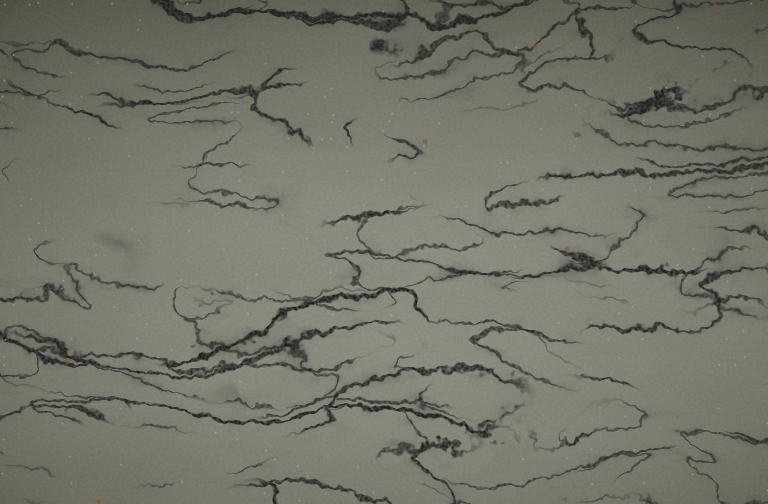
A Shadertoy shader for this texture:

```glsl
// Grey-beige marble slab crossed by ragged, mostly horizontal charcoal veins.
// Veins are zero contours of stretched, warped gradient noise; masks taper and
// break them, and a vignette, fine grain and sparse specks finish the stone.

const vec3 INK = vec3(0.13, 0.13, 0.135);
const vec3 SMOKE = vec3(0.25, 0.25, 0.235);
const vec3 GLINT = vec3(0.74, 0.74, 0.70);
const vec3 RUST = vec3(0.50, 0.33, 0.20);
const int VEIN_LAYERS = 4;

float hash(vec2 p) {
    vec3 q = fract(p.xyx * 0.1031);
    q += dot(q, q.yzx + 33.33);
    return fract((q.x + q.y) * q.z);
}

// Dot product of a random unit gradient with the offset from its lattice corner
float corner(vec2 cell, vec2 offset) {
    float angle = 6.2832 * hash(cell);
    return dot(vec2(cos(angle), sin(angle)), offset);
}

float gradientNoise(vec2 p) {
    vec2 i = floor(p), f = p - i;
    vec2 u = f * f * f * (f * (f * 6.0 - 15.0) + 10.0);
    vec2 e = vec2(1.0, 0.0);
    float low = mix(corner(i, f), corner(i + e, f - e), u.x);
    float high = mix(corner(i + e.yx, f - e.yx), corner(i + 1.0, f - 1.0), u.x);
    return mix(low, high, u.y);
}

float fbm(vec2 p, int octaves, float gain) {
    float sum = 0.0, amplitude = 1.0;
    for (int i = 0; i < octaves; i++) {
        sum += amplitude * gradientNoise(p);
        p = p * 2.03 + 11.7;
        amplitude *= gain;
    }
    return sum;
}

vec2 noisePair(vec2 p, float seed) {
    return vec2(gradientNoise(p + seed), gradientNoise(p + seed + 57.3));
}

// Broad bends give the flow its hooks, small ones its jagged outline
vec2 warp(vec2 p) {
    vec2 bend = vec2(0.16, 0.09) * noisePair(p * vec2(2.6, 3.4), 3.1);
    vec2 kink = vec2(0.05, 0.026) * noisePair(p * vec2(8.0, 10.0), 21.4);
    vec2 jag = 0.011 * noisePair(p * 34.0, 40.2) + 0.006 * noisePair(p * 85.0, 71.9);
    return p + bend + kink + jag;
}

// Approximate distance to the zero contour of stretched noise
float contourDistance(vec2 p, vec2 scale, float seed) {
    vec2 e = vec2(0.002, 0.0);
    float n = fbm(p * scale + seed, 2, 0.4);
    float nx = fbm((p + e) * scale + seed, 2, 0.4);
    float ny = fbm((p + e.yx) * scale + seed, 2, 0.4);
    float slope = length(vec2(nx - n, ny - n)) / e.x;
    return abs(n) / max(slope, 0.35 * scale.y);
}

// Returns vein ink in x and its soft smoky halo in y
vec2 vein(vec2 p, vec2 flow, vec2 scale, float seed, float width, float cluster, float pixel) {
    float d = contourDistance(flow, scale, seed);
    float local = fbm(p * vec2(2.6, 5.5) + seed * 1.7, 2, 0.5);
    float strength = smoothstep(-0.12, 0.36, local + 0.45 * cluster + 0.02);
    float clot = smoothstep(0.2, 0.5, gradientNoise(p * vec2(15.0, 20.0) + seed));
    float w = width * (0.35 + 0.65 * strength) * (1.0 + 1.3 * clot);
    float ink = 1.0 - smoothstep(w * 0.4, w + pixel, d);
    float halo = exp(-d / 0.009) * strength;
    return vec2(ink * smoothstep(0.0, 0.55, strength), halo);
}

// Round specks scattered over a fraction of the grid cells
float specks(vec2 p, float cells, float density, float radius, float pixel) {
    vec2 g = p * cells, id = floor(g);
    vec2 centre = 0.3 + 0.4 * vec2(hash(id + 5.2), hash(id + 9.8));
    float d = length(g - id - centre) / cells;
    float present = step(hash(id + 31.6), density);
    return present * (1.0 - smoothstep(radius - pixel, radius + pixel, d));
}

// Stone lit from just below the middle, falling off to olive corners
vec3 stone(vec2 uv, vec2 p) {
    vec2 q = (uv - vec2(0.52, 0.40)) * vec2(1.0, 1.15);
    float light = 0.555 - 0.33 * dot(q, q);
    light += 0.015 * fbm(p * vec2(3.0, 6.0), 3, 0.5);
    return light - vec3(0.0, 0.004, 0.05);
}

void mainImage(out vec4 fragColor, in vec2 fragCoord) {
    vec2 uv = fragCoord / iResolution.xy;
    vec2 p = fragCoord / iResolution.y;
    float pixel = 1.0 / iResolution.y;
    vec2 flow = warp(p);
    float cluster = fbm(p * vec2(1.5, 3.0) + 8.6, 2, 0.5);

    // Bold sparse veins first, then thinner and denser ones
    float clear = 1.0, halo = 0.0;
    for (int i = 0; i < VEIN_LAYERS; i++) {
        float t = float(i) / float(VEIN_LAYERS - 1);
        vec2 scale = mix(vec2(1.3, 4.2), vec2(2.9, 10.5), t);
        float width = mix(0.0048, 0.0024, t);
        vec2 v = vein(p, flow, scale, 13.7 + 19.3 * float(i), width, cluster, pixel);
        clear *= 1.0 - v.x * mix(0.95, 0.62, t);
        halo = max(halo, v.y);
    }

    // Mineral grain breaks up the ink, cloudy noise the halo
    float grain = gradientNoise(p * 170.0);
    float cloud = smoothstep(-0.25, 0.5, fbm(p * vec2(9.0, 16.0) + 4.4, 3, 0.6));
    float ink = clamp((1.0 - clear) * (0.88 + 0.6 * grain), 0.0, 1.0);

    vec3 color = stone(uv, p) + 0.022 * grain + 0.016 * (gradientNoise(p * 310.0));
    color = mix(color, SMOKE, 0.5 * halo * cloud);
    color = mix(color, INK, ink);
    color = mix(color, GLINT, 0.45 * specks(p, 60.0, 0.035, 0.0016, pixel));
    color = mix(color, RUST, 0.6 * specks(p + 0.4, 14.0, 0.012, 0.005, pixel));
    fragColor = vec4(color, 1.0);
}
```
